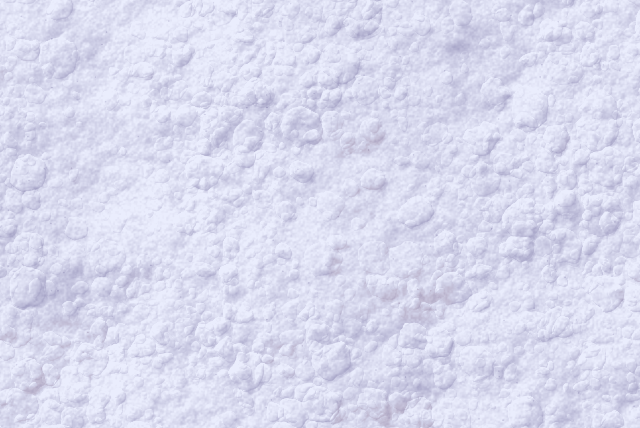
Give the GLSL for this texture, as a WebGL 2 fragment shader.

```glsl
#version 300 es
precision highp float;
uniform vec2 u_resolution;
out vec4 fragColor;

float hash(vec2 p) {
  vec3 q = fract(vec3(p.xyx) * 0.1031);
  q += dot(q, q.yzx + 33.33);
  return fract((q.x + q.y) * q.z);
}

float noise(vec2 p) {
  vec2 i = floor(p), f = fract(p);
  f = f * f * f * (f * (f * 6.0 - 15.0) + 10.0);
  return mix(mix(hash(i), hash(i + vec2(1, 0)), f.x),
             mix(hash(i + vec2(0, 1)), hash(i + vec2(1, 1)), f.x), f.y);
}

// Rough powder bed: finer octaves carry similar slopes
float powder(vec2 p) {
  float sum = 0.0, frequency = 5.0;
  for (int i = 0; i < 6; i++) {
    sum += 0.5 * (noise(p * frequency + float(i) * 17.3) - 0.5) / frequency;
    p = mat2(0.8, 0.6, -0.6, 0.8) * p;
    frequency *= 2.0;
  }
  return sum;
}

// One scattered layer of rounded, partly buried clumps
float clumps(vec2 p, float scale, float density) {
  vec2 cell = floor(p * scale);
  float top = 0.0;
  for (int y = -1; y <= 1; y++) {
    for (int x = -1; x <= 1; x++) {
      vec2 id = cell + vec2(x, y);
      vec2 seed = id + scale * 3.0;
      vec2 center = id + 0.2 + 0.6 * vec2(hash(seed), hash(seed + 41.7));
      float radius = mix(0.28, 0.52, hash(seed + 83.1));
      float cluster = smoothstep(0.38, 0.66, noise(center / scale * 3.4 + 5.0));
      float present = step(hash(seed + 19.9), density * mix(0.2, 1.0, cluster));
      vec2 offset = (p * scale - center) / radius;
      float dome = pow(max(1.0 - dot(offset, offset), 0.0), 0.6);
      float lift = mix(0.35, 0.95, hash(seed + 61.3));
      top = max(top, present * lift * radius * dome / scale);
    }
  }
  return top;
}

float height(vec2 p) {
  vec2 warp = vec2(noise(p * 26.0), noise(p * 26.0 + 31.0)) - 0.5;
  vec2 fine = vec2(noise(p * 75.0 + 9.0), noise(p * 75.0 + 57.0)) - 0.5;
  vec2 q = p + warp * 0.016 + fine * 0.006;
  return powder(p) + clumps(q, 11.0, 0.6)
       + clumps(q + 3.1, 20.0, 0.7) + clumps(q + 7.7, 38.0, 0.7);
}

void main() {
  vec2 p = gl_FragCoord.xy / u_resolution.y;
  vec2 toLight = normalize(vec2(-0.6, 0.8));

  // Relief lit from the upper left, with short soft shadows
  float h = height(p);
  float slope = (h - height(p + toLight * 0.003)) / 0.003;
  float shadow = max(height(p + toLight * 0.012) - h - 0.002, 0.0);
  float tone = 0.83 + 0.28 * slope / (1.0 + 0.75 * abs(slope));
  tone -= min(shadow * 17.0, 0.36);

  // Broad unevenness and two sizes of grain
  tone += 0.16 * (noise(p * 2.3 + 4.0) - 0.5);
  tone += 0.2 * (noise(p * 210.0) - 0.5);
  tone += 0.12 * (noise(p * 110.0 + 13.0) - 0.5);

  // Sparse dark specks
  vec2 speckCell = floor(p * 70.0);
  vec2 speckCenter = 0.25 + 0.5 * vec2(hash(speckCell + 7.0), hash(speckCell + 29.0));
  float speck = 1.0 - smoothstep(0.06, 0.2, length(fract(p * 70.0) - speckCenter));
  tone -= 0.35 * speck * step(0.985, hash(speckCell + 53.0));

  // Lavender shade to near white, faintly warm in some hollows
  tone = clamp(tone, -0.05, 1.05);
  vec3 color = mix(vec3(0.64, 0.63, 0.77), vec3(0.905, 0.915, 0.98), tone);
  float warmth = smoothstep(0.6, 0.8, noise(p * 6.0 + 70.0)) * smoothstep(0.7, 0.3, tone);
  color += warmth * vec3(0.02, 0.0, -0.02);
  fragColor = vec4(color, 1.0);
}
```
